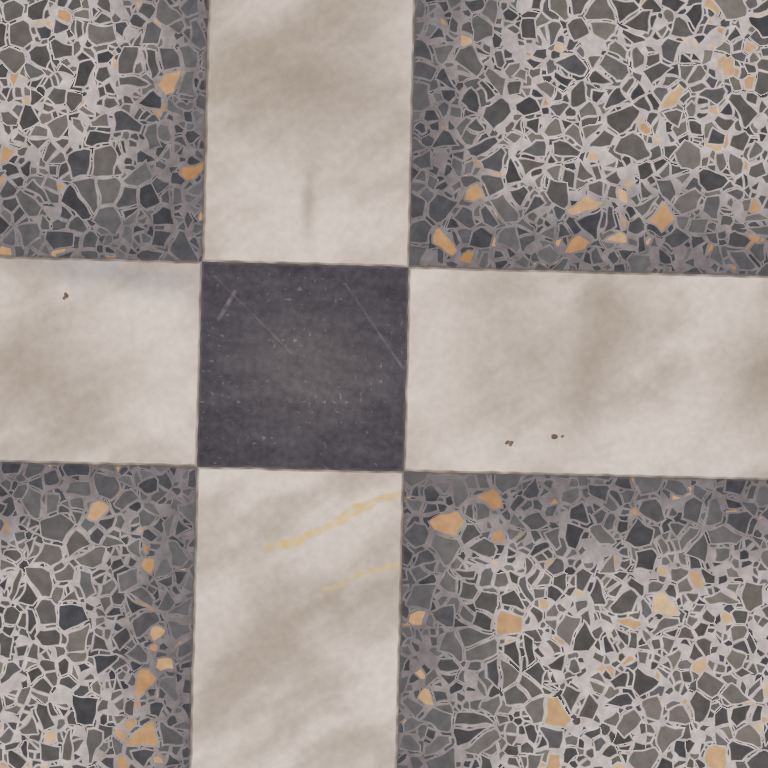
Write a three.js fragment shader that draws this texture.

```glsl
varying vec2 vUv;

vec2 hash2(vec2 p) {
  vec3 q = fract(p.xyx * vec3(0.1031, 0.1030, 0.0973));
  q += dot(q, q.yzx + 33.33);
  return fract((q.xx + q.yz) * q.zy);
}

float gradientAt(vec2 cell, vec2 offset) {
  float angle = 6.2832 * hash2(cell + 91.0).x;
  return dot(vec2(cos(angle), sin(angle)), offset);
}

float noise(vec2 p) {
  vec2 i = floor(p), f = p - i, e = vec2(1.0, 0.0);
  vec2 u = f * f * f * (f * (f * 6.0 - 15.0) + 10.0);
  return mix(mix(gradientAt(i, f), gradientAt(i + e, f - e), u.x),
             mix(gradientAt(i + e.yx, f - e.yx), gradientAt(i + 1.0, f - 1.0), u.x), u.y);
}

float fbm(vec2 p) {
  float sum = 0.0, amp = 0.6;
  for (int i = 0; i < 5; i++) {
    sum += amp * noise(p);
    p = mat2(1.6, 1.2, -1.2, 1.6) * p + 7.3;
    amp *= 0.5;
  }
  return sum;
}

vec2 alongAxis(vec2 p, float angle) {
  float c = cos(angle), s = sin(angle);
  return mat2(c, -s, s, c) * p;
}

float blob(vec2 p, vec2 center, vec2 radius, float angle) {
  vec2 q = alongAxis(p - center, angle) / radius;
  return exp(-dot(q, q));
}

float stroke(vec2 p, vec2 a, vec2 b, float width) {
  vec2 d = b - a;
  float t = clamp(dot(p - a, d) / dot(d, d), 0.0, 1.0);
  return 1.0 - smoothstep(width * 0.3, width, length(p - a - d * t));
}

// Distance to the cell border, then the cell id
vec3 voronoi(vec2 p) {
  vec2 base = floor(p), f = p - base, nearCell = vec2(0.0), nearVec = vec2(0.0);
  float best = 9.0, border = 9.0;
  for (int j = -1; j <= 1; j++) for (int i = -1; i <= 1; i++) {
    vec2 g = vec2(float(i), float(j));
    vec2 r = g + hash2(base + g) - f;
    if (dot(r, r) < best) { best = dot(r, r); nearVec = r; nearCell = g; }
  }
  for (int j = -2; j <= 2; j++) for (int i = -2; i <= 2; i++) {
    vec2 g = nearCell + vec2(float(i), float(j));
    vec2 r = g + hash2(base + g) - f, d = r - nearVec;
    if (dot(d, d) > 0.0001) border = min(border, dot(0.5 * (r + nearVec), normalize(d)));
  }
  return vec3(border, base + nearCell);
}

vec3 stoneColor(vec2 id, float openness) {
  vec2 h = hash2(id + 17.0), k = hash2(id + 53.0);
  vec3 cool = mix(vec3(0.26, 0.26, 0.28), vec3(0.42, 0.41, 0.415), h.x);
  vec3 olive = mix(vec3(0.31, 0.295, 0.285), vec3(0.51, 0.48, 0.45), h.x);
  vec3 ochre = mix(vec3(0.68, 0.50, 0.34), vec3(0.80, 0.71, 0.60), k.x * 0.6 + openness * 0.4);
  return mix(mix(cool, olive, openness * sqrt(k.y)), ochre, step(0.93, h.y));
}

// Chips from fine to coarse, each layer set in mortar
vec3 terrazzo(vec2 p, float inset) {
  float openness = smoothstep(0.0, 0.17, inset + 0.08 * fbm(p * 7.0));
  float grain = fbm(p * 70.0);
  vec3 mortar = mix(vec3(0.49, 0.46, 0.46), vec3(0.74, 0.71, 0.70), openness) + 0.12 * grain;
  vec3 color = mortar;
  vec2 bent = p + 0.005 * vec2(noise(p * 45.0), noise(p * 45.0 + 19.0));
  for (int i = 0; i < 3; i++) {
    float layer = float(i), scale = 88.0 * pow(0.62, layer);
    vec3 cell = voronoi(bent * scale + layer * 31.0);
    vec2 h = hash2(cell.yz + 5.0);
    float keep = step(h.x, 0.62 - 0.04 * layer);
    float d = (cell.x - mix(0.07, 0.21, h.y)) / scale;
    color = mix(color, mortar, keep * smoothstep(-0.0035, -0.0015, d));
    vec3 chip = stoneColor(cell.yz, openness) + 0.08 * grain;
    color = mix(color, chip, keep * smoothstep(-0.001, 0.0013, d));
  }
  float smear = blob(p, vec2(0.575, 0.375), vec2(0.07, 0.016), -0.05);
  return mix(color, vec3(0.48, 0.45, 0.45), 0.75 * smear);
}

vec3 marble(vec2 p) {
  vec2 bent = p + 0.025 * vec2(fbm(p * 9.0), fbm(p * 9.0 + 40.0));
  float vein = fbm(alongAxis(bent, 0.5) * vec2(5.0, 22.0));
  float cloud = fbm(p * 6.0 + 3.0) + 0.5 * vein;
  vec3 color = mix(vec3(0.71, 0.665, 0.625), vec3(0.81, 0.775, 0.75), smoothstep(-0.35, 0.25, cloud));
  float bright = 0.8 * blob(p, vec2(0.57, 0.52), vec2(0.07, 0.16), 0.0)
    + 0.6 * blob(p, vec2(0.40, 0.70), vec2(0.14, 0.06), 0.0)
    + 0.6 * blob(p, vec2(0.20, 0.50), vec2(0.07, 0.10), 0.0);
  color = mix(color, vec3(0.82, 0.785, 0.76), min(bright, 0.9));
  // Soft stains
  float stain = 0.50 * blob(bent, vec2(0.41, 0.89), vec2(0.11, 0.09), 0.2)
    + 0.35 * blob(bent, vec2(0.405, 0.735), vec2(0.009, 0.045), 0.0)
    + 0.42 * blob(bent, vec2(0.04, 0.52), vec2(0.09, 0.06), 0.2)
    + 0.42 * blob(bent, vec2(0.77, 0.53), vec2(0.03, 0.11), -0.25)
    + 0.28 * blob(bent, vec2(0.69, 0.54), vec2(0.07, 0.09), 0.0)
    + 0.42 * blob(bent, vec2(1.0, 0.51), vec2(0.06, 0.08), 0.0)
    + 0.25 * blob(bent, vec2(0.37, 0.19), vec2(0.16, 0.05), 0.5);
  color = mix(color, vec3(0.55, 0.49, 0.43), stain);
  color = mix(color, vec3(0.58, 0.56, 0.56), 0.5 * blob(bent, vec2(0.15, 0.645), vec2(0.13, 0.02), -0.15));
  // Yellow cracks and dark pits
  float crack = stroke(bent, vec2(0.34, 0.288), vec2(0.52, 0.352), 0.008)
    + 0.7 * stroke(bent, vec2(0.42, 0.237), vec2(0.52, 0.262), 0.006);
  color = mix(color, vec3(0.80, 0.71, 0.54), clamp(crack, 0.0, 1.0) * (0.6 + 0.7 * noise(p * 80.0)));
  float pits = blob(p, vec2(0.664, 0.423), vec2(0.007, 0.005), 0.0)
    + blob(p, vec2(0.725, 0.432), vec2(0.014, 0.005), 0.1)
    + blob(p, vec2(0.085, 0.614), vec2(0.005, 0.007), 0.0);
  color = mix(color, vec3(0.36, 0.27, 0.21), 0.75 * smoothstep(0.35, 0.75, pits * (0.8 + noise(p * 160.0))));
  return color + 0.04 * fbm(p * 90.0);
}

vec3 slate(vec2 p) {
  float haze = blob(p, vec2(0.40, 0.52), vec2(0.12, 0.09), -0.2);
  float streak = fbm(alongAxis(p, -0.15) * vec2(18.0, 45.0));
  vec3 color = mix(vec3(0.295, 0.28, 0.305), vec3(0.40, 0.375, 0.385), haze);
  color += 0.08 * streak + 0.07 * fbm(p * 110.0);
  float scratch = stroke(p, vec2(0.285, 0.585), vec2(0.306, 0.62), 0.004)
    + 0.5 * stroke(p, vec2(0.45, 0.63), vec2(0.525, 0.52), 0.0025)
    + 0.4 * stroke(p, vec2(0.28, 0.64), vec2(0.38, 0.54), 0.002);
  float flecks = smoothstep(0.36, 0.65, noise(p * 150.0) + 0.4 * fbm(p * 20.0));
  return color + vec3(0.16, 0.15, 0.14) * (scratch * (0.7 + noise(p * 90.0)) + 0.7 * flecks);
}

void main() {
  vec2 p = vUv;
  vec2 q = p + 0.0015 * vec2(noise(p * 50.0), noise(p * 50.0 + 60.0));
  // Signed distances to the slightly turned column and row
  float column = max(0.247 + 0.0247 * q.y - q.x, q.x - 0.517 - 0.0235 * q.y);
  float row = max(0.3985 - 0.0235 * q.x - q.y, q.y - 0.666 + 0.0255 * q.x);
  float outsideColumn = smoothstep(-0.001, 0.001, column);
  float outsideRow = smoothstep(-0.001, 0.001, row);
  vec3 stone = marble(p);
  vec3 color = mix(mix(slate(p), stone, outsideRow),
                   mix(stone, terrazzo(p, min(column, row)), outsideRow), outsideColumn);
  // Worn joints
  float joint = min(abs(column), abs(row));
  float wear = 0.55 + 0.5 * noise(p * 60.0);
  color = mix(color, vec3(0.42, 0.38, 0.35), wear * (1.0 - smoothstep(0.001, 0.004, joint)));
  gl_FragColor = vec4(color, 1.0);
}
```
